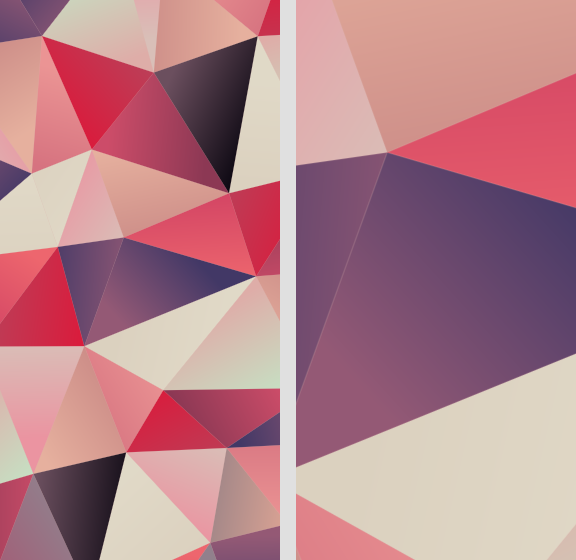
Left, the full canvas; right, a detail of the centre.
Give the GLSL for this background, as a WebGL 2 fragment shader.

```glsl
#version 300 es
precision highp float;

// Low-poly mosaic: a staggered, jittered lattice is split into triangles,
// each filled with a linear gradient between two related colours,
// with antialiased seams and a faint pale hairline along every edge.

uniform vec2 u_resolution;
out vec4 outColor;

const float COLUMNS = 2.85;           // lattice cells across the width
const float JITTER = 0.38;            // vertex displacement, in cells
const float ROW_STAGGER = 0.5;        // sideways shift of odd rows
const float GRADIENT_SPAN = 1.0;      // length of a facet gradient, in cells
const float SIDE_SHIFT = 0.17;        // palette step between halves of a quad
const float HAIRLINE_WIDTH = 0.001;   // fraction of the width
const float HAIRLINE_STRENGTH = 0.2;
const vec3 HAIRLINE_COLOR = vec3(0.86, 0.70, 0.68);
const vec2 SEED = vec2(17.0, 43.0);

// Each facet runs from a start colour to the end colour of the same index.
// Similar families are neighbours, so small palette steps stay gentle.
const int FAMILIES = 12;
const vec3 START_COLORS[FAMILIES] = vec3[FAMILIES](
    vec3(0.06, 0.04, 0.08),   // near black
    vec3(0.58, 0.35, 0.46),   // violet
    vec3(0.64, 0.36, 0.46),   // orchid
    vec3(0.80, 0.30, 0.41),   // dark rose
    vec3(0.86, 0.10, 0.23),   // crimson
    vec3(0.93, 0.40, 0.43),   // coral
    vec3(0.92, 0.58, 0.58),   // salmon
    vec3(0.90, 0.69, 0.62),   // peach
    vec3(0.86, 0.64, 0.58),   // dusty peach
    vec3(0.92, 0.58, 0.63),   // light pink
    vec3(0.78, 0.87, 0.76),   // mint
    vec3(0.88, 0.85, 0.78));  // cream
const vec3 END_COLORS[FAMILIES] = vec3[FAMILIES](
    vec3(0.42, 0.31, 0.37),
    vec3(0.26, 0.22, 0.40),
    vec3(0.57, 0.50, 0.55),
    vec3(0.55, 0.22, 0.33),
    vec3(0.74, 0.24, 0.34),
    vec3(0.82, 0.26, 0.39),
    vec3(0.84, 0.45, 0.50),
    vec3(0.80, 0.55, 0.53),
    vec3(0.58, 0.50, 0.52),
    vec3(0.85, 0.75, 0.72),
    vec3(0.87, 0.68, 0.66),
    vec3(0.86, 0.82, 0.75));

float hash(vec2 p) {
    return fract(sin(dot(p, vec2(127.1, 311.7))) * 43758.5453);
}

float cross2(vec2 a, vec2 b) {
    return a.x * b.y - a.y * b.x;
}

// Lattice point with its row stagger and random displacement.
vec2 meshVertex(vec2 id) {
    vec2 key = id + SEED;
    vec2 offset = vec2(hash(key), hash(key + 71.3)) * 2.0 - 1.0;
    return id + vec2(ROW_STAGGER * mod(id.y, 2.0), 0.0) + JITTER * offset;
}

// Signed distance to the line a-b, positive on its left.
float lineDistance(vec2 p, vec2 a, vec2 b) {
    return cross2(b - a, p - a) / length(b - a);
}

// Inside distance of a counterclockwise triangle.
float triangleDistance(vec2 p, vec2 a, vec2 b, vec2 c) {
    return min(lineDistance(p, a, b), min(lineDistance(p, b, c), lineDistance(p, c, a)));
}

// Quality of splitting quad a-b-c-d along a-c; negative if a half is flipped.
float splitQuality(vec2 a, vec2 b, vec2 c, vec2 d) {
    return min(cross2(b - a, c - a), cross2(c - a, d - a)) / length(c - a);
}

// Evenly spread colour choice, with a random gradient direction.
vec3 facetColor(vec2 p, vec2 center, vec2 id, float side) {
    vec2 key = id + SEED + side * 13.7;
    float pick = fract(dot(id, vec2(0.7549, 0.5698)) + SIDE_SHIFT * side + 0.08 * hash(key));
    int family = int(pick * float(FAMILIES));
    float angle = 6.2832 * hash(key + 29.1);
    float t = 0.5 + dot(p - center, vec2(cos(angle), sin(angle))) / GRADIENT_SPAN;
    return mix(START_COLORS[family], END_COLORS[family], clamp(t, 0.0, 1.0));
}

void main() {
    float pixel = COLUMNS / u_resolution.x;
    vec2 p = gl_FragCoord.xy * pixel;
    vec3 colorSum = vec3(0.0);
    float weightSum = 0.0;
    float edge = 0.0;

    // Blend the facets of the nearby quads by their pixel coverage.
    for (int y = -1; y <= 1; y++) {
        for (int x = -1; x <= 1; x++) {
            vec2 id = floor(p) + vec2(x, y);
            vec2 a = meshVertex(id);
            vec2 b = meshVertex(id + vec2(1.0, 0.0));
            vec2 c = meshVertex(id + vec2(1.0, 1.0));
            vec2 d = meshVertex(id + vec2(0.0, 1.0));

            // Rotate the corners so that the better diagonal is a-c.
            if (splitQuality(b, c, d, a) > splitQuality(a, b, c, d)) {
                vec2 first = a;
                a = b; b = c; c = d; d = first;
            }
            for (int side = 0; side < 2; side++) {
                vec2 tip = side == 0 ? b : d;
                float inside = side == 0 ? triangleDistance(p, a, b, c)
                                         : triangleDistance(p, a, c, d);
                float weight = clamp(0.5 + inside / pixel, 0.0, 1.0);
                colorSum += weight * facetColor(p, (a + c + tip) / 3.0, id, float(side));
                weightSum += weight;
                edge = max(edge, inside);
            }
        }
    }
    vec3 color = colorSum / max(weightSum, 0.0001);

    // Pale seam between facets.
    float seam = 1.0 - smoothstep(0.0, HAIRLINE_WIDTH * COLUMNS + 0.5 * pixel, edge);
    outColor = vec4(mix(color, HAIRLINE_COLOR, HAIRLINE_STRENGTH * seam), 1.0);
}
```
